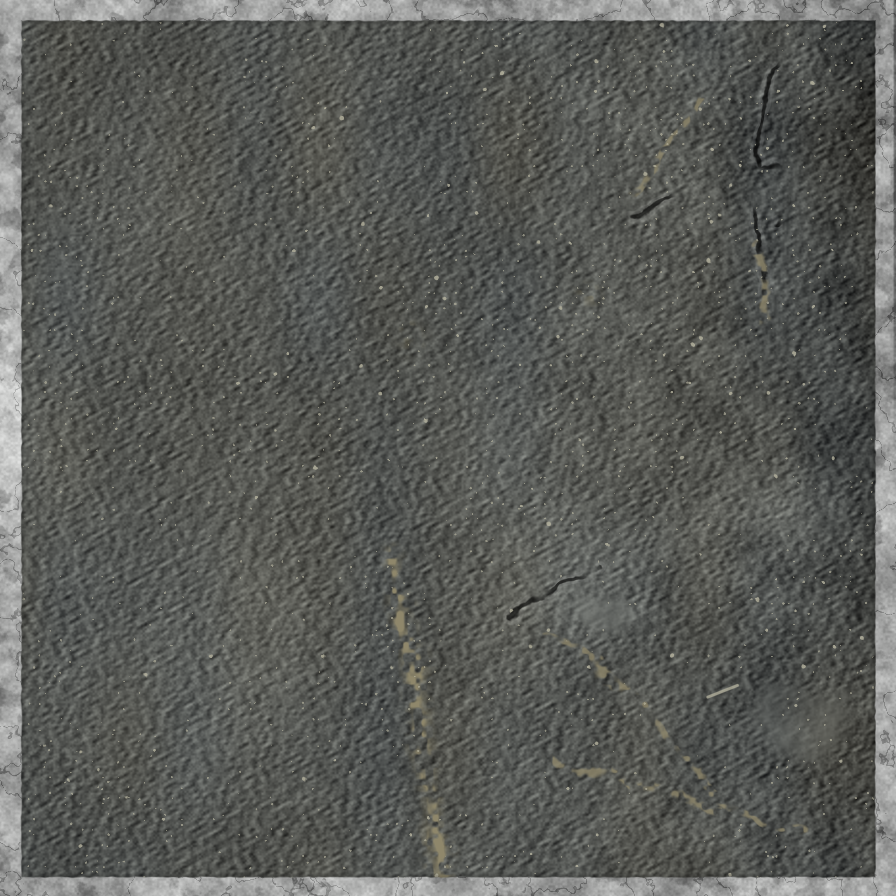
Reproduce this texture procedurally as a three.js fragment shader.

```glsl
// Weathered dark stone slab with cracks, veins and mineral specks in a worn pale frame.
varying vec2 vUv;

const vec3 STONE_TINT = vec3(0.99, 1.01, 0.965);
const vec3 VEIN_COLOR = vec3(0.56, 0.53, 0.42);
const vec3 SPECK_COLOR = vec3(0.72, 0.71, 0.63);
const vec3 FRAME_TINT = vec3(0.995, 1.0, 0.995);
const vec2 SLAB_MIN = vec2(0.024, 0.021);
const vec2 SLAB_MAX = vec2(0.977, 0.977);
const float STONE_LEVEL = 0.325;
const float FRAME_LEVEL = 0.65;
const float GRAIN_SCALE = 210.0;
const float GRAIN_AMOUNT = 0.17;
const float EDGE = 0.0012;

float hash(vec2 p) {
  return fract(sin(dot(p, vec2(12.9898, 78.233))) * 43758.545);
}

float noise(vec2 p) {
  vec2 i = floor(p), f = fract(p);
  f = f * f * (3.0 - 2.0 * f);
  return mix(mix(hash(i), hash(i + vec2(1.0, 0.0)), f.x),
             mix(hash(i + vec2(0.0, 1.0)), hash(i + 1.0), f.x), f.y);
}

float fbm(vec2 p) {
  float sum = 0.0, amp = 0.5;
  for (int i = 0; i < 5; i++) {
    sum += amp * noise(p);
    p = mat2(1.6, 1.2, -1.2, 1.6) * p + 7.3;
    amp *= 0.5;
  }
  return sum;
}

float segment(vec2 p, vec2 a, vec2 b) {
  vec2 d = b - a;
  return length(p - a - d * clamp(dot(p - a, d) / dot(d, d), 0.0, 1.0));
}

float blob(vec2 p, vec2 center, vec2 radius) {
  vec2 d = (p - center) / radius;
  return exp(-dot(d, d));
}

float line(float d, float width) {
  return 1.0 - smoothstep(width * 0.3, width, d);
}

// Slanted embossed pits: difference of two shifted noise samples.
float grain(vec2 p) {
  vec2 q = mat2(0.88, -0.48, 0.48, 0.88) * p * vec2(GRAIN_SCALE);
  q *= vec2(0.75, 1.25);
  float relief = noise(q + vec2(-0.3, 0.45)) - noise(q - vec2(-0.3, 0.45));
  return relief + 0.5 * (noise(p * 430.0) - 0.5);
}

// Scattered irregular flecks, one candidate per cell.
float specks(vec2 p, float scale, float density) {
  vec2 q = p * scale, cell = floor(q);
  vec2 center = 0.3 + 0.4 * vec2(hash(cell + 3.1), hash(cell + 8.7));
  float size = mix(0.12, 0.3, hash(cell + 5.9));
  float d = length(fract(q) - center) + 0.2 * (noise(q * 4.0) - 0.5);
  return step(1.0 - density, hash(cell)) * (1.0 - smoothstep(size * 0.4, size, d));
}

vec3 stone(vec2 p) {
  vec2 bend = vec2(fbm(p * 22.0), fbm(p * 22.0 + 31.0)) - 0.48;
  vec2 w = p + 0.035 * bend;
  float rough = smoothstep(0.45, 0.8, p.x);

  // Broad light and shade
  float level = STONE_LEVEL + 0.10 * (fbm(p * vec2(7.0, 4.0)) - 0.48);
  level += (0.06 + 0.1 * rough) * (fbm(p * 28.0 + 4.0) - 0.48);
  level -= 0.10 * smoothstep(0.87, 0.97, p.x + 0.03 * bend.x) * (0.5 + 0.5 * p.y);
  level += 0.05 * blob(w, vec2(0.74, 0.87), vec2(0.08, 0.09));
  level += 0.05 * blob(w, vec2(0.66, 0.37), vec2(0.11, 0.12));
  level += 0.05 * blob(w, vec2(0.84, 0.43), vec2(0.08, 0.05));
  level += 0.03 * blob(p, vec2(0.24, 0.28), vec2(0.25, 0.3));
  level -= 0.05 * blob(w, vec2(0.83, 0.87), vec2(0.06, 0.15));
  level -= 0.04 * blob(w, vec2(0.76, 0.48), vec2(0.06, 0.09));
  level -= 0.03 * blob(w, vec2(0.50, 0.82), vec2(0.06, 0.15));

  // Smooth worn patches carry less grain
  float worn = blob(w, vec2(0.895, 0.195), vec2(0.06, 0.05));
  worn += blob(w, vec2(0.675, 0.315), vec2(0.035, 0.025)) + blob(w, vec2(0.66, 0.87), vec2(0.009, 0.015));
  worn = smoothstep(0.3, 0.7, worn);
  level += 0.06 * worn + grain(p) * GRAIN_AMOUNT * (1.0 - 0.6 * worn);
  vec3 color = level * STONE_TINT;
  color += vec3(0.018, 0.005, -0.016) * (noise(p * vec2(14.0, 6.0)) - 0.5);

  // Dark cracks with a lit lower lip
  float crack = min(segment(w, vec2(0.88, 0.97), vec2(0.853, 0.87)), segment(w, vec2(0.853, 0.87), vec2(0.847, 0.67)));
  crack = min(crack, min(segment(w, vec2(0.71, 0.76), vec2(0.79, 0.80)), segment(w, vec2(0.79, 0.80), vec2(0.90, 0.82))));
  crack = min(crack, min(segment(w, vec2(0.90, 0.82), vec2(0.87, 0.75)), segment(w, vec2(0.67, 0.37), vec2(0.57, 0.31))));
  float broken = smoothstep(0.3, 0.55, noise(p * 35.0));
  color += 0.07 * line(abs(crack - 0.005), 0.004) * broken;
  color *= 1.0 - 0.6 * line(crack, 0.0038) * broken;

  // Pale mineral veins
  float vein = min(segment(w, vec2(0.61, 0.29), vec2(0.71, 0.223)), segment(w, vec2(0.71, 0.223), vec2(0.81, 0.10)));
  vein = min(vein, min(segment(w, vec2(0.81, 0.10), vec2(0.90, 0.07)), segment(w, vec2(0.61, 0.15), vec2(0.80, 0.10))));
  vein = min(vein, min(segment(w, vec2(0.78, 0.89), vec2(0.71, 0.79)), segment(w, vec2(0.845, 0.72), vec2(0.85, 0.64))));
  float seam = min(segment(w, vec2(0.44, 0.38), vec2(0.47, 0.19)), segment(w, vec2(0.47, 0.19), vec2(0.493, 0.02)));
  float chips = smoothstep(0.35, 0.75, noise(p * 150.0));
  float deposit = 0.8 * line(vein, 0.006) + 0.8 * line(seam, 0.010) + 0.3 * line(seam, 0.022);
  deposit += 0.5 * blob(w, vec2(0.455, 0.625), vec2(0.014, 0.012)) + 0.5 * blob(w, vec2(0.655, 0.67), vec2(0.012));
  color = mix(color, VEIN_COLOR, min(deposit, 1.0) * chips);
  color = mix(color, SPECK_COLOR, 0.75 * line(segment(p, vec2(0.79, 0.222), vec2(0.823, 0.235)), 0.0025));

  // Mineral specks cluster where the surface is rough
  float cluster = smoothstep(0.38, 0.65, fbm(p * 9.0 + 12.0));
  float fleck = 0.65 * specks(p, 170.0, 0.03 + 0.08 * cluster) + 0.8 * specks(p + 0.37, 95.0, 0.008 + 0.025 * cluster);
  return mix(color, SPECK_COLOR, min(fleck, 0.85));
}

vec3 frame(vec2 p) {
  float level = FRAME_LEVEL + 0.35 * (fbm(p * 16.0 + 40.0) - 0.48);
  level += 0.25 * (fbm(p * 90.0) - 0.48) + 0.10 * (noise(p * 380.0) - 0.5);
  level += 0.13 * blob(p, vec2(0.0, 0.57), vec2(0.08, 0.14));
  level -= 0.12 * smoothstep(0.55, 0.68, fbm(p * 45.0 + 9.0));
  float hairline = abs(fbm(p * 24.0 + 17.0) - 0.48);
  level -= 0.16 * line(hairline, 0.014);
  level -= 0.25 * smoothstep(0.996, 0.999, p.x) * smoothstep(0.4, 0.8, p.y);
  return clamp(level, 0.3, 0.88) * FRAME_TINT;
}

void main() {
  vec2 outside = max(SLAB_MIN - vUv, vUv - SLAB_MAX);
  float border = max(outside.x, outside.y) + 0.0015 * (noise(vUv * 160.0) - 0.5);
  vec3 slab = stone(vUv) * (1.0 - 0.2 * smoothstep(-0.006, 0.0, border));
  gl_FragColor = vec4(mix(slab, frame(vUv), smoothstep(-EDGE, EDGE, border)), 1.0);
}
```
